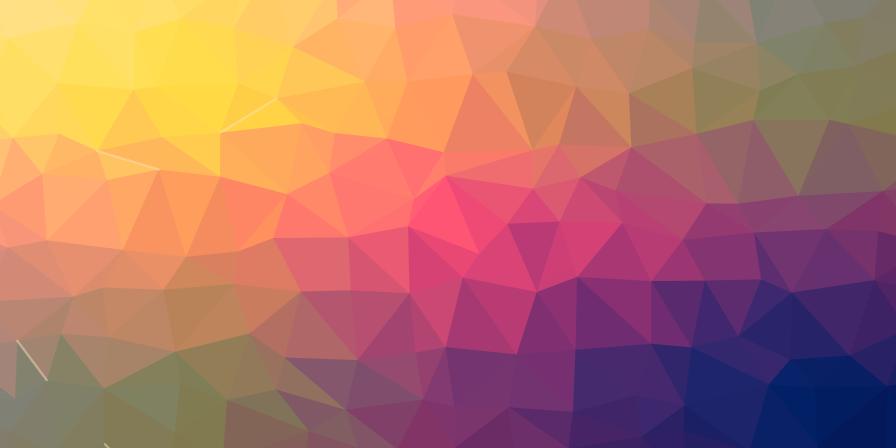
Reproduce this background procedurally as a Shadertoy shader.

```glsl
// Low-poly mesh: a jittered grid whose cells are split along the shorter diagonal.
// Each facet takes one flat colour: the average of a horizontal and a vertical
// pass through the same warm-to-navy palette. A few seams catch a thin glint.

const vec2  GRID = vec2(15.5, 8.6);   // cells across the canvas
const float JITTER = 0.35;            // vertex displacement, in cells
const float TONE_SPREAD = 0.035;      // random palette shift per facet
const float GLINT_SHARE = 0.035;      // share of diagonals that shine
const float GLINT_WIDTH = 0.012;      // half width, in cells
const float GLINT_STRENGTH = 0.45;
const vec3  GLINT_COLOR = vec3(1.0, 0.88, 0.75);

const int STOPS = 9;
const vec3 PALETTE[STOPS] = vec3[STOPS](
    vec3(1.00, 0.88, 0.52),   // pale yellow
    vec3(1.00, 0.88, 0.36),
    vec3(1.00, 0.85, 0.25),   // yellow
    vec3(1.00, 0.57, 0.42),   // coral
    vec3(1.00, 0.31, 0.46),   // pink
    vec3(0.68, 0.21, 0.46),   // plum
    vec3(0.36, 0.16, 0.43),
    vec3(0.00, 0.14, 0.42),   // navy
    vec3(0.02, 0.09, 0.34));

vec2 hash2(vec2 p) {
    vec3 q = fract(p.xyx * vec3(0.1031, 0.1030, 0.0973));
    q += dot(q, q.yzx + 33.33);
    return fract((q.xx + q.yz) * q.zy);
}

vec3 palette(float t) {
    float s = clamp(t, 0.0, 1.0) * float(STOPS - 1);
    int i = min(int(s), STOPS - 2);
    return mix(PALETTE[i], PALETTE[i + 1], s - float(i));
}

// Colour at a grid position; y is flipped so both passes start at top left
vec3 gradientColor(vec2 gridPos, float shift) {
    vec2 uv = gridPos / GRID;
    return 0.5 * (palette(uv.x + shift) + palette(1.0 - uv.y + shift));
}

vec2 vertexAt(vec2 id) {
    return id + (hash2(id + 17.0) * 2.0 - 1.0) * JITTER;
}

// Signed distance to the line a-b, positive on its left
float leftOf(vec2 p, vec2 a, vec2 b) {
    vec2 e = b - a, q = p - a;
    return (e.x * q.y - e.y * q.x) / length(e);
}

float segmentDistance(vec2 p, vec2 a, vec2 b) {
    vec2 e = b - a, q = p - a;
    return length(q - e * clamp(dot(q, e) / dot(e, e), 0.0, 1.0));
}

// Facet colour in rgb, weighted by its antialiased coverage in w
vec4 facet(vec2 p, vec2 a, vec2 b, vec2 c, float tone, float pixel) {
    float inside = min(leftOf(p, a, b), min(leftOf(p, b, c), leftOf(p, c, a)));
    float cover = clamp(inside / pixel + 0.5, 0.0, 1.0);
    float shift = (tone - 0.5) * 2.0 * TONE_SPREAD;
    return vec4(gradientColor((a + b + c) / 3.0, shift), 1.0) * cover;
}

void mainImage(out vec4 fragColor, in vec2 fragCoord) {
    vec2 p = fragCoord / iResolution.xy * GRID;
    float pixel = GRID.y / iResolution.y;
    vec2 cell = floor(p);

    // Smooth gradient with a tiny weight closes any hairline gap
    vec4 sum = vec4(gradientColor(p, 0.0), 1.0) * 0.001;
    float glint = 0.0;

    for (int j = -1; j <= 1; j++)
    for (int i = -1; i <= 1; i++) {
        vec2 id = cell + vec2(i, j);
        vec2 a = vertexAt(id);
        vec2 b = vertexAt(id + vec2(1, 0));
        vec2 c = vertexAt(id + vec2(1, 1));
        vec2 d = vertexAt(id + vec2(0, 1));

        // Rotate the corners so that a-c is the shorter diagonal
        if (distance(b, d) < distance(a, c)) {
            vec2 first = a;
            a = b; b = c; c = d; d = first;
        }

        vec2 tone = hash2(id + 71.0);
        sum += facet(p, a, b, c, tone.x, pixel);
        sum += facet(p, a, c, d, tone.y, pixel);

        // Occasional bright seam
        float shines = step(hash2(id + 131.0).x, GLINT_SHARE);
        float seam = segmentDistance(p, a, c) - GLINT_WIDTH;
        glint = max(glint, shines * (1.0 - smoothstep(0.0, pixel, seam)));
    }

    vec3 color = sum.rgb / sum.w;
    color = mix(color, GLINT_COLOR, glint * GLINT_STRENGTH);
    fragColor = vec4(color, 1.0);
}
```
